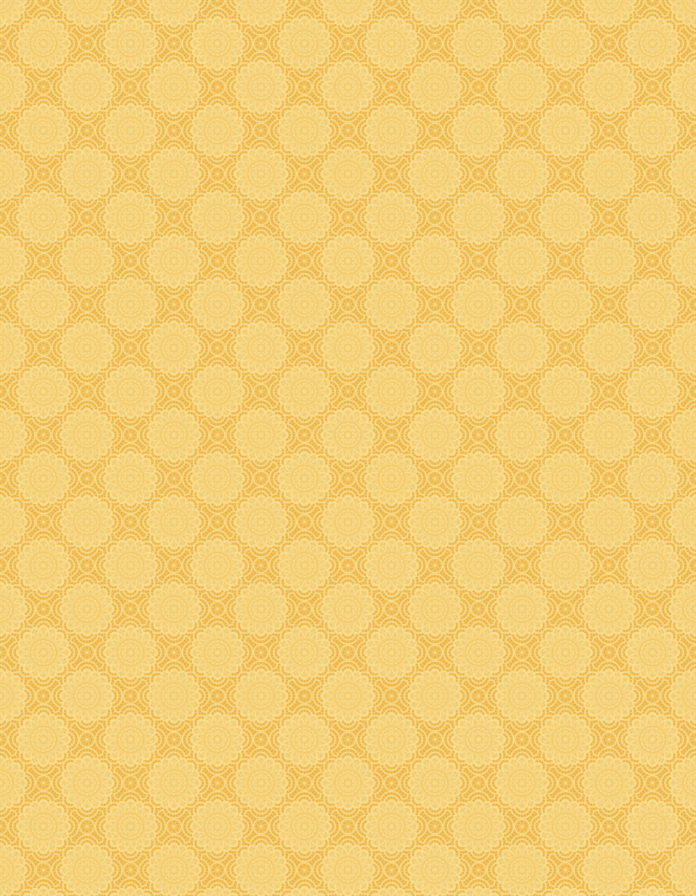
Reproduce this pattern procedurally as a Shadertoy shader.

```glsl
// Tone-on-tone golden lace: round medallions on a staggered square lattice.
// Each has a pale star rosette and eight scallops of arcs and dark beads, with
// a small flower in the gaps; one tone value is mapped to a gold ramp.

#define REPEATS 8.0                   // medallions across the width
#define DISC 0.27                     // rosette radius, in repeats
#define SCALLOP 0.085                 // scallop radius
#define LINE 0.0075                   // half width of a stroke
#define BEAD 0.0120                   // bead radius
#define GROUND 0.47                   // tone of the gaps
#define FIELD 0.77                    // tone of the rosette
#define LACE 1.00                     // tone of the pale lines
#define INK 0.04                      // tone of the dark beads
#define GRAIN 0.02                    // tone variation
#define DEEP vec3(0.925, 0.675, 0.22)
#define PALE vec3(0.97, 0.87, 0.57)

const float TAU = 6.2831853;
const int SAMPLES = 3;                // antialiasing grid

float hash(vec2 p) {
    vec3 q = fract(p.xyx * vec3(0.1031, 0.1030, 0.0973));
    q += dot(q, q.yzx + 33.33);
    return fract((q.x + q.y) * q.z);
}

// Rotates p into one of n equal sectors, centred on the x axis.
vec2 foldSector(vec2 p, float n) {
    float sector = TAU / n;
    float a = atan(p.y, p.x + 1e-6);
    a = mod(a + 0.5 * sector, sector) - 0.5 * sector;
    return length(p) * vec2(cos(a), sin(a));
}

float fill(float d, float px) {
    return clamp(0.5 - d / px, 0.0, 1.0);
}

// Box-filtered coverage of a line, also when thinner than a pixel.
float stroke(float d, float px) {
    return fill(d - LINE, px) - fill(d + LINE, px);
}

float beadRing(vec2 p, float n, float radius, float px) {
    return fill(length(foldSector(p, n) - vec2(radius, 0.0)) - BEAD, px);
}

float blend(float tone, float target, float amount) {
    return mix(tone, target, clamp(amount, 0.0, 1.0));
}

// Scallops: concentric arcs and beads around the rosette, echoed outward.
float scallops(vec2 p, float tone, float px) {
    vec2 s = foldSector(p, 8.0) - vec2(DISC, 0.0);
    float d = length(s);
    float outside = smoothstep(-0.01, 0.02, length(p) - DISC);
    tone = blend(tone, 0.60, 0.7 * outside * fill(d - SCALLOP, px));

    float beads = beadRing(s, 12.0, SCALLOP - 0.024, px);
    beads += beadRing(s, 20.0, SCALLOP + 0.024, px);
    beads += beadRing(s, 28.0, SCALLOP + 0.072, px);
    tone = blend(tone, INK, 0.72 * outside * beads);

    float arcs = stroke(d - SCALLOP, px) + stroke(d - 0.035, px);
    arcs += stroke(d - SCALLOP - 0.048, px);
    return blend(tone, LACE, 0.85 * outside * arcs);
}

// Rosette: shaded rings and beads below two crossed rounds of petals.
float rosette(vec2 p, float tone, float px) {
    float r = length(p);
    float a = atan(p.y, p.x + 1e-6);
    float shade = stroke(r - 0.045, px) + stroke(r - 0.150, px);
    shade += beadRing(p, 16.0, 0.108, px) + beadRing(p, 32.0, 0.205, px);
    shade += beadRing(p, 40.0, 0.262, px);
    tone = blend(tone, 0.45, 0.6 * shade);

    float petals = stroke((r - 0.18 - 0.12 * abs(cos(4.0 * a))) * 0.5, px);
    petals += stroke((r - 0.18 - 0.12 * abs(sin(4.0 * a))) * 0.5, px);
    petals += stroke(r - 0.075 - 0.02 * cos(8.0 * a), px);
    petals += beadRing(p, 16.0, 0.130, px) + fill(r - 0.018, px);
    return blend(tone, LACE, 0.85 * petals);
}

// Flower at the corner where four medallions meet.
float gapFlower(vec2 p, float tone, float px) {
    vec2 m = abs(p);
    vec2 g = vec2(max(m.x, m.y) - 0.5, min(m.x, m.y));
    float d = length(g);
    tone = blend(tone, GROUND, 0.9 * fill(d - 0.085, px));
    tone = blend(tone, INK, 0.75 * beadRing(g, 8.0, 0.052, px));
    float pale = fill(d - 0.018, px) + stroke(d - 0.085, px);
    return blend(tone, LACE, 0.85 * pale);
}

float laceTone(vec2 u, float px) {
    // Nearest centre of the two interleaved square lattices.
    vec2 c = floor(u + 0.5);
    vec2 c2 = floor(u) + 0.5;
    if (distance(u, c2) < distance(u, c)) c = c2;
    vec2 p = u - c;
    float tone = mix(FIELD, GROUND, smoothstep(0.24, 0.36, length(p)));
    tone = scallops(p, tone, px);
    tone = rosette(p, tone, px);
    tone = gapFlower(p, tone, px);
    return tone + GRAIN * (hash(c * 2.0 + 40.0) - 0.5);
}

void mainImage(out vec4 fragColor, in vec2 fragCoord) {
    float scale = REPEATS / iResolution.x;
    float tone = 0.0;
    for (int i = 0; i < SAMPLES * SAMPLES; i++) {
        vec2 jitter = (vec2(i % SAMPLES, i / SAMPLES) + 0.5) / float(SAMPLES) - 0.5;
        vec2 pos = fragCoord + jitter;
        vec2 u = vec2(pos.x, iResolution.y - pos.y) * scale;   // from the top
        tone += laceTone(u, scale / float(SAMPLES));
    }
    tone /= float(SAMPLES * SAMPLES);
    fragColor = vec4(mix(DEEP, PALE, clamp(tone, 0.0, 1.0)), 1.0);
}
```
